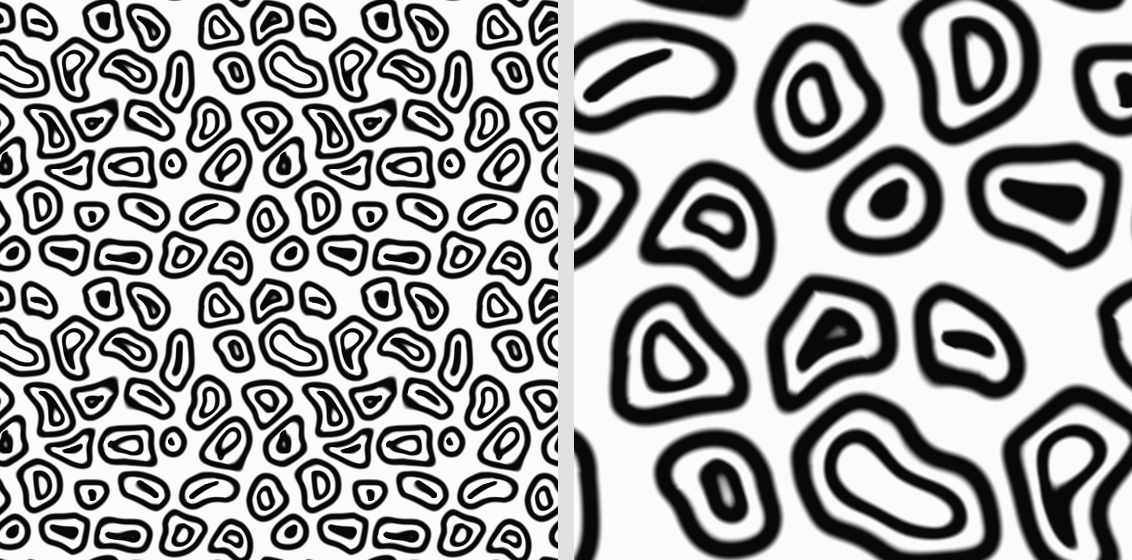
Left: the whole. Right: its middle third, enlarged.
Write a Shadertoy shader that draws this pattern.

```glsl
const float TAU = 6.2831853;
const float TILE = 0.497;              // repeat length in canvas heights
const vec2 GRID = vec2(5.0, 6.0);      // blobs per tile, rows staggered
const vec3 PAPER = vec3(0.985);
const vec3 INK = vec3(0.03);

vec3 hash3(vec2 p) {
    vec3 q = fract(vec3(p.xyx) * vec3(0.1031, 0.1130, 0.0973));
    q += dot(q, q.yzx + 33.33);
    return fract((q.xxy + q.yzz) * q.zyx);
}

float smoothMin(float a, float b, float k) {
    float h = max(k - abs(a - b), 0.0) / k;
    return min(a, b) - h * h * k * 0.25;
}

float segmentDistance(vec2 p, float halfLength) {
    return length(vec2(p.x - clamp(p.x, -halfLength, halfLength), p.y));
}

// Rotate into a blob's own frame and bow its long axis
vec2 bentFrame(vec2 p, float angle, float bend) {
    float c = cos(angle), s = sin(angle);
    vec2 q = vec2(c * p.x + s * p.y, c * p.y - s * p.x);
    q.y += bend * (cos(28.0 * q.x) - 0.7);
    return q;
}

// x: signed distance to a tapered, waisted blob, y: distance to its core line
vec2 blob(vec2 p, vec3 shape, vec3 form) {
    vec2 q = bentFrame(p, shape.x * TAU, (shape.y - 0.5) * 0.046);
    float halfLength = 0.07 * shape.z;
    float radius = mix(0.062, 0.092, form.x) - 0.012 * shape.z;
    float along = clamp(q.x, -halfLength, halfLength);
    float profile = 0.4 * form.y * along + 0.007 * form.z * cos(50.0 * along);
    return vec2(segmentDistance(q, halfLength) - radius + profile,
                segmentDistance(q, 0.014 + 0.6 * halfLength));
}

// x: depth inside the rounded cell, y: distance to the core line
vec2 cellField(vec2 p) {
    const float SHARP = 58.0;
    vec2 home = floor(p * GRID);
    vec2 nearest = vec2(1.0);
    float others = 0.0;
    for (int j = -2; j <= 2; j++)
    for (int i = -2; i <= 2; i++) {
        vec2 cell = home + vec2(i, j);
        vec2 id = mod(cell, GRID);
        vec3 shape = hash3(id + 17.0);
        vec3 form = hash3(id + 53.0);
        vec2 offset = (hash3(id + 91.0).xy - 0.5) * 0.32;
        offset.x += 0.5 * mod(id.y, 2.0) - 0.25;
        vec2 d = blob(p - (cell + 0.5 + offset) / GRID, shape, form);
        others += exp(-SHARP * max(d.x, nearest.x));
        if (d.x < nearest.x) nearest = d;
    }
    float rival = -log(others) / SHARP;
    float border = 0.5 * (rival - nearest.x) - 0.0095;
    return vec2(smoothMin(border, 0.008 - nearest.x, 0.028), nearest.y);
}

float stroke(float depth, float width, float blur) {
    return smoothstep(-blur, blur, depth) * smoothstep(-blur, blur, width - depth);
}

// Periodic wobble for hand-drawn contours
vec2 wobble(vec2 p) {
    return p + 0.007 * sin(TAU * 3.0 * p.yx + vec2(0.4, 2.1))
             + 0.005 * sin(TAU * 5.0 * p.yx + vec2(1.7, 4.0));
}

void mainImage(out vec4 fragColor, in vec2 fragCoord) {
    const vec2 STEP = vec2(0.006, 0.0);
    float pixel = 1.0 / (iResolution.y * TILE);
    float blur = max(0.005, pixel);
    vec2 p = fragCoord * pixel;

    // Four samples give a rounded field and its slope
    vec2 east = cellField(wobble(p + STEP.xy));
    vec2 west = cellField(wobble(p - STEP.xy));
    vec2 north = cellField(wobble(p + STEP.yx));
    vec2 south = cellField(wobble(p - STEP.yx));
    vec2 field = 0.25 * (east + west + north + south);
    float depth = field.x;
    float slope = length(vec2(east.x - west.x, north.x - south.x)) / (2.0 * STEP.x);

    // Outer outline, with its slope evened out near the rim
    float evened = mix(clamp(slope, 0.7, 1.2), 1.0, smoothstep(0.018, 0.034, depth));
    float outline = stroke(depth / evened, 0.022, blur);

    // Inner ring, shrinking to a short line in narrow blobs
    float core = min(0.011 - field.y, 2.0 * (depth - 0.030));
    float inner = -smoothMin(0.037 - depth, -core, 0.005);
    float mark = stroke(inner, 0.0135, max(0.003, 0.7 * pixel));

    fragColor = vec4(mix(PAPER, INK, max(outline, mark)), 1.0);
}
```
